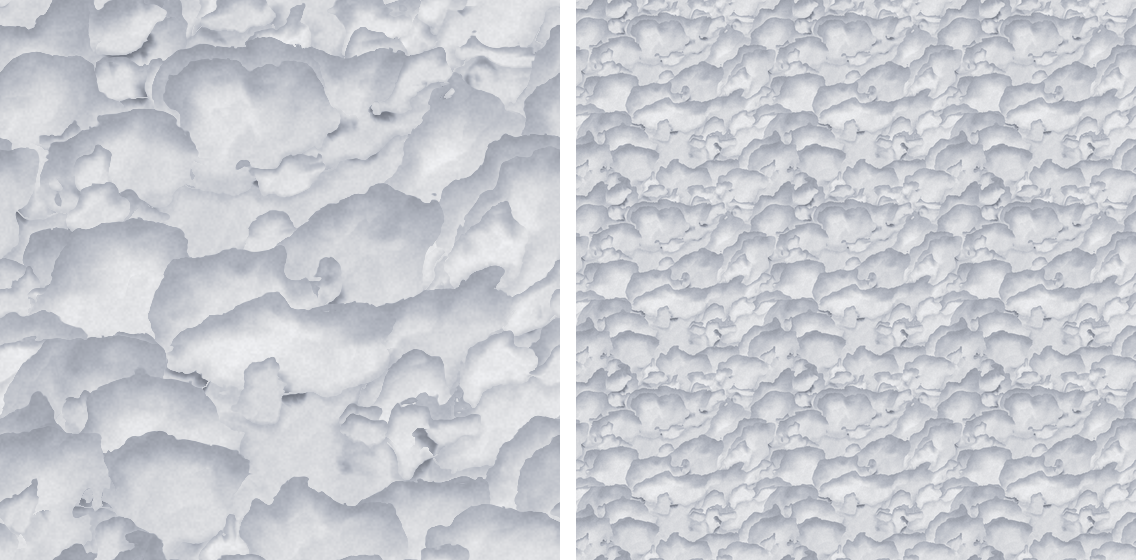
Left: one tile. Right: repeated 3 by 3.
This texture is drawn by a Shadertoy shader. Its source:

```glsl
// Heaped snow: overlapping wind-worn lumps with blue-grey crests, tiling seamlessly.

const float TAU = 6.2831853;
const float DRIFT_ANGLE = 0.55;
const float EDGE = 0.0013;

// The two frontmost lumps at a point, and the strongest contact shadow.
struct Heap {
    float frontRank, frontTone, frontCover;
    float backRank, backTone;
    float shadowRank, shadow;
};

vec3 hash3(vec2 cell, float seed) {
    vec3 h = fract(vec3(cell.xyx + seed * 7.31) * vec3(0.1031, 0.1030, 0.0973));
    h += dot(h, h.yxz + 33.33);
    return fract((h.xxy + h.yzz) * h.zyx);
}

// Layered sines with whole-number frequencies, so they wrap on the unit square.
float waves(vec2 p, float freq, float spread, float seed) {
    float sum = 0.0;
    for (int i = 0; i < 6; i++) {
        vec3 h = hash3(vec2(float(i), seed), 3.0);
        float angle = DRIFT_ANGLE + TAU * 0.25 + spread * (h.x - 0.5);
        vec2 k = round(freq * (0.7 + 0.6 * h.y) * vec2(cos(angle), sin(angle)));
        sum += sin(TAU * (dot(k, p) + h.z) + 0.8 * sum);
    }
    return sum / 3.0;
}

vec2 warp(vec2 p, float freq, float seed) {
    return vec2(waves(p, freq, TAU, seed), waves(p, freq, TAU, seed + 1.0));
}

// Wrapping value noise for the icy grain.
float grain(vec2 p, float cells, float seed) {
    vec2 g = p * cells, i = floor(g), f = smoothstep(0.0, 1.0, g - i);
    vec2 a = mod(i, cells), b = mod(i + 1.0, cells);
    float low = mix(hash3(a, seed).x, hash3(vec2(b.x, a.y), seed).x, f.x);
    float high = mix(hash3(vec2(a.x, b.y), seed).x, hash3(b, seed).x, f.x);
    return mix(low, high, f.y) - 0.5;
}

// Dark on the upward crest, bright on the face, faintly grey underneath.
float lumpTone(float r, float up, float variation) {
    float crest = smoothstep(0.25, 1.05, r) * smoothstep(-0.45, 0.9, up);
    float under = smoothstep(0.75, 1.0, r) * smoothstep(0.0, -0.8, up * 1.0);
    under = smoothstep(0.75, 1.0, r) * (1.0 - smoothstep(-0.8, 0.0, up));
    return 0.875 - 0.23 * crest - 0.08 * under + 0.05 * (variation - 0.5);
}

void addLump(inout Heap heap, vec2 d, vec2 radii, vec3 h) {
    float angle = DRIFT_ANGLE + 1.2 * (h.x - 0.5);
    float c = cos(angle), s = sin(angle);
    mat2 turn = mat2(c, s, -s, c);
    vec2 q = (d * turn) / radii;
    float len = max(length(q), 0.001);
    float theta = atan(q.y, q.x);
    float outline = 1.0 + 0.12 * sin(3.0 * theta + TAU * h.y) + 0.07 * sin(5.0 * theta + TAU * h.z);
    vec2 slope = turn * (q / radii);
    float steep = max(length(slope), 0.001);
    float dist = (len - outline) * len / steep;
    if (dist > 0.03) return;

    float up = slope.y / steep;
    float rank = d.y + 0.13 * (h.z - 0.5);
    float shade = (1.0 - smoothstep(0.0, 0.028, dist)) * (1.0 - smoothstep(-0.7, 0.25, up));
    if (dist > -0.004 && shade > heap.shadow) {
        heap.shadow = shade;
        heap.shadowRank = rank;
    }
    float cover = 1.0 - smoothstep(-EDGE, EDGE, dist);
    if (cover <= 0.0) return;
    float tone = lumpTone(len / outline, up, h.y);
    if (rank > heap.frontRank) {
        heap.backRank = heap.frontRank;
        heap.backTone = heap.frontTone;
        heap.frontRank = rank;
        heap.frontTone = tone;
        heap.frontCover = cover;
    } else if (rank > heap.backRank) {
        heap.backRank = rank;
        heap.backTone = tone;
    }
}

// Scatters one size of lump over a wrapping grid.
void addLayer(inout Heap heap, vec2 p, float cells, vec2 smallest, vec2 largest, float share, float seed) {
    vec2 home = floor(p * cells);
    for (int y = -2; y <= 2; y++)
    for (int x = -2; x <= 2; x++) {
        vec2 cell = home + vec2(float(x), float(y));
        vec3 place = hash3(mod(cell, cells), seed);
        vec3 form = hash3(mod(cell, cells), seed + 5.0);
        if (place.z > share) continue;
        vec2 radii = mix(smallest, largest, vec2(form.y, fract(form.x * 7.0 + form.z)));
        addLump(heap, p - (cell + place.xy) / cells, radii, form);
    }
}

vec3 snowColor(float tone) {
    float blue = 1.0 - smoothstep(0.66, 0.91, tone);
    return vec3(tone) + vec3(-0.004, 0.0, 0.01) + blue * vec3(0.0, 0.014, 0.045);
}

void mainImage(out vec4 fragColor, in vec2 fragCoord) {
    vec2 p = fragCoord / iResolution.xy;
    vec2 bent = p + 0.018 * warp(p, 5.0, 1.0) + 0.006 * warp(p, 14.0, 3.0) + 0.0015 * warp(p, 40.0, 5.0);

    // Large lumps and smaller broken chunks
    Heap heap = Heap(-9.0, 0.84, 1.0, -9.0, 0.84, -9.0, 0.0);
    addLayer(heap, bent, 5.0, vec2(0.12, 0.08), vec2(0.22, 0.135), 1.0, 11.0);
    addLayer(heap, bent, 9.0, vec2(0.035, 0.025), vec2(0.085, 0.055), 0.6, 23.0);

    // Contact shadows, deep only in scattered hollows
    float hollow = smoothstep(0.2, 0.9, waves(p, 6.0, TAU, 9.0));
    float shadow = heap.shadow * (0.09 + 0.28 * hollow);
    float front = heap.frontTone - shadow * step(heap.frontRank + 0.0001, heap.shadowRank);
    float back = heap.backTone - shadow * step(heap.backRank + 0.0001, heap.shadowRank);
    float tone = mix(back, front, heap.frontCover);

    // Soft drift relief and icy grain
    tone += 0.026 * waves(bent, 6.0, 1.6, 13.0) + 0.014 * waves(bent, 15.0, 2.2, 15.0);
    tone += 0.035 * grain(p, 256.0, 31.0) + 0.02 * grain(p, 96.0, 37.0);
    fragColor = vec4(snowColor(clamp(tone, 0.42, 0.94)), 1.0);
}
```
